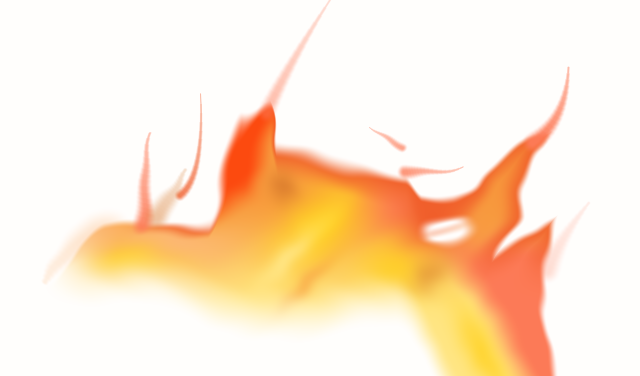
This background is drawn by a Shadertoy shader. Its source:

```glsl
// A ragged band of liquid fire drifting over white.
// Smooth ridge and wall curves cut the body, soft elliptical glows paint it,
// and tapered curves add the wisps; layered sines bend every outline.

const float ASPECT = 1.7067;   // design width, with height 1
const float WARP = 0.006;      // strength of the outline ripple
const float EDGE = 0.012;      // softness of crisp outlines

const vec3 WHITE  = vec3(1.0, 0.995, 0.99);
const vec3 RED    = vec3(0.99, 0.29, 0.06);
const vec3 EMBER  = vec3(0.94, 0.36, 0.16);
const vec3 SALMON = vec3(0.99, 0.48, 0.34);
const vec3 ORANGE = vec3(0.97, 0.60, 0.24);
const vec3 PEACH  = vec3(0.99, 0.72, 0.48);
const vec3 GOLD   = vec3(1.0, 0.82, 0.12);
const vec3 CREAM  = vec3(1.0, 0.90, 0.52);
const vec3 BROWN  = vec3(0.84, 0.47, 0.17);

// Elliptical falloff: radius r along its own axes, turned by angle
float glow(vec2 p, vec2 center, vec2 r, float angle) {
    float c = cos(angle), s = sin(angle);
    vec2 q = mat2(c, -s, s, c) * (p - center) / r;
    return exp(-dot(q, q));
}

// Tapered quadratic curve from a to c, pulled toward b
float wisp(vec2 p, vec2 a, vec2 b, vec2 c, float width) {
    float cover = 0.0;
    vec2 last = a;
    for (int i = 1; i <= 16; i++) {
        float t = float(i) / 16.0;
        vec2 next = mix(mix(a, b, t), mix(b, c, t), t);
        vec2 seg = next - last;
        float h = clamp(dot(p - last, seg) / dot(seg, seg), 0.0, 1.0);
        float r = width * (1.0 - 0.85 * t);
        float d = length(p - last - seg * h);
        cover = max(cover, (1.0 - smoothstep(0.1 * r, r, d)) * (1.0 - 0.5 * t));
        last = next;
    }
    return cover;
}

vec2 ripple(vec2 p) {
    vec2 w = sin(p.yx * vec2(23.0, 19.0) + vec2(1.0, 4.0));
    w += 0.5 * sin(p.yx * vec2(47.0, 41.0) + 3.0 * w.yx);
    return p + WARP * w;
}

// Height of the upper outline
float ridge(float x) {
    return 0.24 + 0.16 * smoothstep(0.12, 0.28, x)
        + 0.27 * smoothstep(0.555, 0.64, x) + 0.05 * smoothstep(0.64, 0.72, x)
        - 0.12 * smoothstep(0.715, 0.745, x) - 0.08 * smoothstep(0.75, 1.08, x)
        - 0.045 * smoothstep(1.08, 1.12, x) + 0.17 * smoothstep(1.2, 1.46, x);
}

// Positive inside the flame: main body joined with the lower right fang
float flame(vec2 p) {
    float wall = 1.327 + 0.055 * smoothstep(0.31, 0.42, p.y)
        + 0.09 * smoothstep(0.45, 0.7, p.y);
    float fangWall = 1.485 - 0.045 * smoothstep(0.0, 0.18, p.y)
        + 0.03 * smoothstep(0.15, 0.4, p.y);
    float fangTop = 0.316 + 0.71 * (p.x - 1.327);
    float body = min(ridge(p.x) - p.y, wall - p.x);
    return max(body, min(fangTop - p.y, fangWall - p.x));
}

// Colours inside the body, from broad areas to small accents
vec3 fire(vec2 p, float depth) {
    vec3 col = mix(CREAM, ORANGE, smoothstep(0.17, 0.48, p.y));
    col = mix(col, PEACH, 0.8 * glow(p, vec2(0.46, 0.36), vec2(0.16, 0.05), -0.1));
    col = mix(col, GOLD, 0.7 * glow(p, vec2(0.34, 0.30), vec2(0.12, 0.045), 0.0));
    col = mix(col, SALMON, 0.95 * glow(p, vec2(1.04, 0.45), vec2(0.13, 0.09), -0.3));
    col = mix(col, GOLD, glow(p, vec2(0.85, 0.40), vec2(0.16, 0.085), 0.8));
    col = mix(col, GOLD, 0.8 * glow(p, vec2(1.06, 0.29), vec2(0.11, 0.08), 0.0));
    col = mix(col, CREAM, 0.9 * glow(p, vec2(0.76, 0.30), vec2(0.13, 0.032), 0.86));
    col = mix(col, ORANGE, 0.5 * glow(p, vec2(0.82, 0.25), vec2(0.10, 0.02), 0.8));
    // Right flank: salmon fang beside a golden diagonal
    float flank = p.x + 0.55 * p.y - 1.39;
    col = mix(col, SALMON, smoothstep(-0.05, 0.06, flank) * (1.0 - smoothstep(0.3, 0.42, p.y)));
    col = mix(col, GOLD, 0.75 * glow(p, vec2(1.29, 0.06), vec2(0.15, 0.04), -1.05));
    // Red rim, thinner over the left basin
    float rim = mix(0.035, 0.085, smoothstep(0.55, 0.8, p.x));
    col = mix(col, EMBER, 0.85 * (1.0 - smoothstep(0.0, rim, depth))
        * smoothstep(0.3, 0.5, p.x) * smoothstep(0.2, 0.4, p.y));
    col = mix(col, RED, smoothstep(0.42, 0.53, p.y + 0.5 * (0.64 - p.x))
        * smoothstep(0.5, 0.58, p.x) * (1.0 - smoothstep(0.65, 0.72, p.x - 0.2 * (p.y - 0.5))));
    col = mix(col, BROWN, 0.7 * glow(p, vec2(0.755, 0.50), vec2(0.035, 0.045), 0.0));
    // Ember ring around the bright opening
    col = mix(col, EMBER, 0.95 * glow(p, vec2(1.15, 0.42), vec2(0.085, 0.08), -0.5));
    col = mix(col, BROWN, 0.45 * glow(p, vec2(1.15, 0.27), vec2(0.06, 0.035), 0.7));
    col = mix(col, ORANGE, 0.8 * glow(p, vec2(1.31, 0.44), vec2(0.13, 0.035), 1.15));
    float streaks = 0.85 + 0.15 * sin(150.0 * p.y - 35.0 * p.x);
    float hole = glow(p, vec2(1.19, 0.39), vec2(0.075, 0.042), 0.1);
    return mix(col, WHITE, streaks * smoothstep(0.25, 0.75, hole));
}

void mainImage(out vec4 fragColor, in vec2 fragCoord) {
    vec2 p = fragCoord / iResolution.xy * vec2(ASPECT, 1.0);
    vec2 q = ripple(p);
    float depth = flame(q);
    float soft = EDGE + 0.07 * glow(p, vec2(0.60, 0.56), vec2(0.06, 0.15), 0.0)
        + 0.02 * glow(p, vec2(0.87, 0.58), vec2(0.16, 0.1), 0.0);
    float cover = smoothstep(-soft, soft, depth) * smoothstep(0.1, 0.32, p.x);
    // Lower side dissolves into white
    float base = 0.25 - 0.1 * smoothstep(0.4, 0.7, p.x)
        + 0.04 * smoothstep(0.75, 1.0, p.x) - 0.34 * smoothstep(1.05, 1.3, p.x);
    cover *= smoothstep(base - 0.07, base + 0.09, q.y);
    vec3 col = mix(WHITE, fire(q, depth), cover);

    // Wisps above the ridge
    col = mix(col, SALMON, 0.9 * wisp(q, vec2(0.375, 0.40), vec2(0.39, 0.5), vec2(0.40, 0.64), 0.035));
    col = mix(col, EMBER, 0.8 * wisp(p, vec2(0.48, 0.48), vec2(0.545, 0.53), vec2(0.535, 0.75), 0.018));
    col = mix(col, BROWN, 0.45 * wisp(q, vec2(0.41, 0.42), vec2(0.45, 0.47), vec2(0.50, 0.55), 0.045));
    col = mix(col, SALMON, 0.5 * wisp(p, vec2(0.71, 0.70), vec2(0.77, 0.83), vec2(0.88, 1.0), 0.03));
    col = mix(col, SALMON, wisp(p, vec2(1.42, 0.62), vec2(1.51, 0.68), vec2(1.516, 0.82), 0.032));
    col = mix(col, SALMON, 0.7 * wisp(q, vec2(1.08, 0.605), vec2(1.04, 0.62), vec2(0.98, 0.66), 0.016));
    col = mix(col, SALMON, 0.8 * wisp(q, vec2(1.08, 0.54), vec2(1.14, 0.54), vec2(1.24, 0.56), 0.022));
    col = mix(col, PEACH, 0.4 * wisp(q, vec2(0.27, 0.38), vec2(0.20, 0.37), vec2(0.12, 0.25), 0.08));
    col = mix(col, SALMON, 0.25 * wisp(p, vec2(1.46, 0.28), vec2(1.49, 0.36), vec2(1.57, 0.46), 0.04));
    fragColor = vec4(col, 1.0);
}
```
